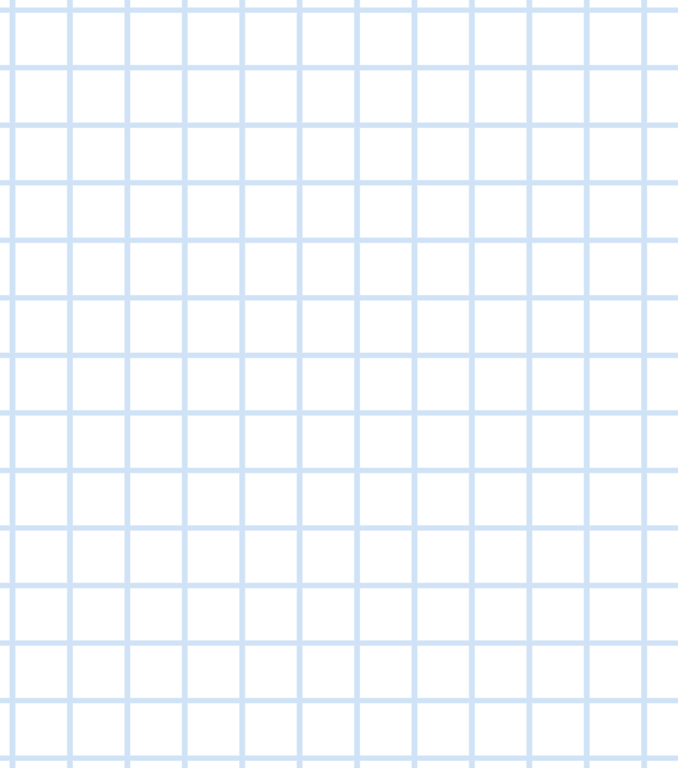
Reproduce this pattern procedurally as a Shadertoy shader.

```glsl
// Pale blue square grid on white paper.
// Each axis is folded into one repeat; the distance to the nearest ruled
// line gives a soft-edged coverage, and the two directions are merged.

// Lengths are fractions of the canvas height; x runs from the left, y from the top.
const vec2 PITCH = vec2(0.07477, 0.07492);
const vec2 FIRST_LINE = vec2(0.0163, 0.0132);
const vec2 LINE_WIDTH = vec2(0.0076, 0.0070);
const float EDGE_SOFTNESS = 0.0024;

const vec3 PAPER_COLOR = vec3(1.0);
const vec3 LINE_COLOR = vec3(0.815, 0.89, 0.965);

// Distance on each axis to the centre of the nearest line
vec2 gridDistance(vec2 p) {
    vec2 cell = (p - FIRST_LINE) / PITCH;
    return abs(fract(cell + 0.5) - 0.5) * PITCH;
}

// Coverage of the vertical (x) and horizontal (y) lines
vec2 lineCoverage(vec2 p, float pixel) {
    vec2 edge = gridDistance(p) - 0.5 * LINE_WIDTH;
    float blur = 0.5 * max(EDGE_SOFTNESS, pixel);
    return 1.0 - smoothstep(-blur, blur, edge);
}

void mainImage(out vec4 fragColor, in vec2 fragCoord) {
    float pixel = 1.0 / iResolution.y;
    vec2 p = fragCoord * pixel;
    p.y = 1.0 - p.y;

    // Crossings keep the same tint as the lines
    vec2 coverage = lineCoverage(p, pixel);
    float ink = max(coverage.x, coverage.y);

    fragColor = vec4(mix(PAPER_COLOR, LINE_COLOR, ink), 1.0);
}
```
